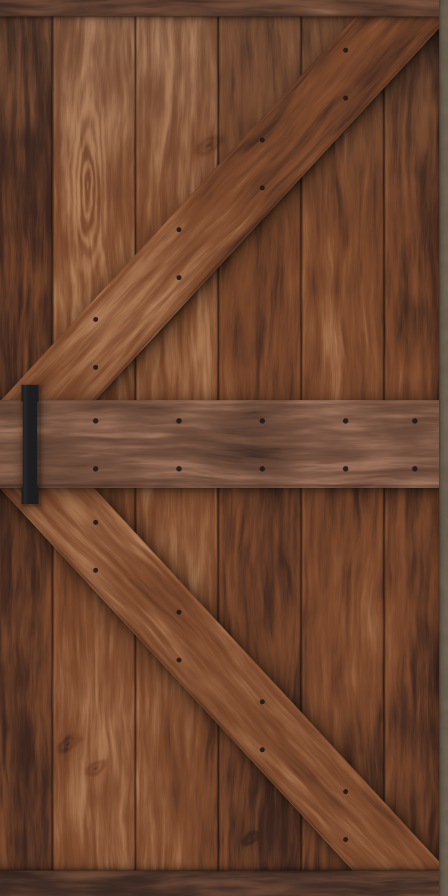
Reproduce this texture procedurally as a Shadertoy shader.

```glsl
float hash(vec2 p) {
    vec3 h = fract(vec3(p.xyx) * 0.1031);
    h += dot(h, h.yzx + 33.33);
    return fract((h.x + h.y) * h.z);
}

float noise(vec2 p) {
    vec2 i = floor(p), f = fract(p);
    f = f * f * (3.0 - 2.0 * f);
    return mix(mix(hash(i), hash(i + vec2(1, 0)), f.x),
               mix(hash(i + vec2(0, 1)), hash(i + 1.0), f.x), f.y);
}

float fbm(vec2 p) {
    float sum = 0.0, gain = 0.533;
    for (int i = 0; i < 4; i++) {
        sum += gain * noise(p);
        p = p * 2.03 + 11.7;
        gain *= 0.5;
    }
    return sum;
}

float box(vec2 p, vec2 halfSize) {
    vec2 d = abs(p) - halfSize;
    return length(max(d, 0.0)) + min(max(d.x, d.y), 0.0);
}

float cover(float d) {
    return clamp(0.5 - d * iResolution.x, 0.0, 1.0);
}

float falloff(float d, float width) {
    return exp(-max(d, 0.0) / width);
}

float spot(vec2 p, vec2 centre, vec2 size) {
    vec2 d = (p - centre) / size;
    return exp(-dot(d, d));
}

// Stained timber: q.x runs across the grain, q.y along it
vec3 wood(vec2 q, float seed, float tone) {
    vec2 s = q + seed * vec2(7.3, 3.1) + 20.0;
    float wobble = fbm(s * vec2(9.0, 3.0));
    float fibre = fbm(vec2(s.x * 100.0 + wobble * 4.0, s.y * 9.0));
    float streak = fbm(vec2(s.x * 28.0 + wobble * 3.0, s.y * 2.0));
    float blotch = fbm(s * vec2(11.0, 7.0));
    float v = tone + 0.5 * (fibre - 0.5) + 0.36 * (streak - 0.5) + 0.36 * (blotch - 0.5);
    vec3 stain = mix(vec3(0.235, 0.145, 0.115), vec3(0.475, 0.28, 0.17), smoothstep(0.0, 0.54, v));
    return mix(stain, vec3(0.68, 0.485, 0.34), smoothstep(0.46, 0.98, v));
}

void mainImage(out vec4 fragColor, in vec2 fragCoord) {
    vec2 p = fragCoord / iResolution.xy * vec2(1.0, 2.0);
    float upper = step(1.007, p.y);
    float m = abs(p.y - 1.007);

    // Vertical planks, each with its own tone above and below the rail
    float slot = (p.x - 0.117) / 0.185;
    int plank = int(clamp(floor(slot) + 1.0, 0.0, 5.0));
    float high[6] = float[](0.21, 0.66, 0.58, 0.43, 0.46, 0.34);
    float low[6] = float[](0.23, 0.55, 0.55, 0.32, 0.40, 0.36);
    float tone = mix(low[plank], high[plank], upper);

    // Worn light patches and dark stains
    tone += 0.14 * spot(p, vec2(0.36, 1.85), vec2(0.10, 0.16));
    tone += 0.10 * spot(p, vec2(0.20, 1.85), vec2(0.06, 0.20));
    tone += 0.14 * spot(p, vec2(0.45, 1.19), vec2(0.05, 0.12));
    tone += 0.10 * spot(p, vec2(0.77, 1.30), vec2(0.08, 0.20));
    tone += 0.12 * spot(p, vec2(0.43, 0.75), vec2(0.06, 0.16));
    tone += 0.10 * spot(p, vec2(0.22, 0.32), vec2(0.08, 0.16));
    tone -= 0.12 * spot(p, vec2(0.56, 0.72), vec2(0.09, 0.18));
    tone -= 0.10 * spot(p, vec2(0.56, 0.16), vec2(0.09, 0.12));

    // Oval growth rings on the second plank
    vec2 oval = (p - vec2(0.195, 1.58)) / vec2(0.021, 0.13);
    float ring = length(oval) + 0.7 * fbm(p * vec2(30.0, 12.0));
    if (plank == 1) tone += 0.17 * sin(ring * 11.0) * exp(-0.35 * dot(oval, oval));

    // Knots
    vec3 knots[4] = vec3[](vec3(0.464, 1.674, 0.016), vec3(0.153, 0.339, 0.014),
                           vec3(0.214, 0.285, 0.012), vec3(0.56, 0.13, 0.011));
    for (int i = 0; i < 4; i++) {
        vec2 k = (p - knots[i].xy) / knots[i].z;
        k.y -= 0.4 * k.x;
        float r = length(k * vec2(0.65, 1.0)) + 0.5 * noise(p * 60.0);
        tone -= (0.35 + 0.15 * cos(r * 5.0)) * exp(-0.6 * r * r);
    }
    vec3 col = wood(p, float(plank) + 9.0 * upper, tone);
    col = mix(col, vec3(dot(col, vec3(0.4, 0.4, 0.2))) * vec3(1.22, 0.97, 0.8),
              0.35 * smoothstep(1.4, 2.0, p.y));

    // Seams between planks
    float seam = (fract(slot + 0.5) - 0.5) * 0.185;
    col *= 1.0 - 0.5 * exp(-pow(seam / 0.0028, 2.0));
    col *= 1.0 + 0.08 * exp(-pow((seam - 0.006) / 0.003, 2.0));
    col *= 1.0 - 0.3 * falloff(0.98 - p.x, 0.010);

    // Mirrored diagonal braces and their shadows
    vec2 f = vec2(p.x, m) - vec2(0.2135, 0.214);
    vec2 dir = normalize(vec2(1.0, 1.083));
    float across = dot(f, vec2(-dir.y, dir.x));
    float along = dot(f, dir);
    float brace = abs(across) - 0.0775;
    float depth = across < 0.0 ? mix(0.45, 0.62, upper) : mix(0.45, 0.15, upper);
    col *= 1.0 - depth * falloff(brace, 0.02);
    float worn = mix(0.57, 0.63 - 0.22 * smoothstep(0.0, 0.85, along), upper);
    vec3 beam = wood(vec2(across, along), 21.0 + 6.0 * upper, worn);
    float rim = exp(-pow((brace + 0.004) / 0.003, 2.0));
    beam *= 1.0 + rim * (across * (upper - 0.5) > 0.0 ? 0.1 : -0.2);
    col = mix(col, beam, cover(brace));

    // Brace nails
    float n = clamp(round((p.x - 0.2135) / 0.186), 0.0, 3.0);
    vec2 nail = vec2(p.x - 0.2135 - 0.186 * n, abs(m - 0.2265 - 0.2003 * n) - 0.0535);
    col = mix(col, vec3(0.13, 0.085, 0.07), 0.9 * cover(length(nail) - 0.0055));

    // Middle rail, greyer and grained sideways
    float rail = abs(p.y - 1.009) - 0.098;
    col *= 1.0 - mix(0.5, 0.25, upper) * falloff(rail, 0.016);
    float wear = 0.58 + 0.13 * spot(p, vec2(0.30, 1.0), vec2(0.14, 0.07));
    wear += 0.08 * spot(p, vec2(0.82, 1.02), vec2(0.13, 0.06)) - 0.13 * spot(p, vec2(0.59, 1.0), vec2(0.08, 0.08));
    vec3 board = wood(p.yx, 40.0, wear);
    board = mix(board, vec3(dot(board, vec3(0.333))) * vec3(1.27, 0.95, 0.82), 0.65);
    board *= 1.0 + exp(-pow((rail + 0.005) / 0.003, 2.0)) * mix(-0.2, 0.12, upper);
    col = mix(col, board, cover(rail));
    n = clamp(round((p.x - 0.2135) / 0.186), 0.0, 4.0);
    nail = vec2(p.x - min(0.2135 + 0.186 * n, 0.926), m - 0.0535);
    col = mix(col, vec3(0.13, 0.09, 0.08), 0.9 * cover(length(nail) - 0.006));

    // Top and bottom rails
    float ends = max(0.057 - p.y, p.y - 1.963);
    col *= 1.0 - 0.5 * falloff(-ends, 0.008);
    vec3 cap = wood(p.yx, 55.0 + upper, mix(0.24, 0.38, upper));
    cap = mix(cap, vec3(dot(cap, vec3(0.333))) * vec3(1.25, 0.96, 0.84), 0.5);
    col = mix(col, cap * (1.0 - 0.3 * falloff(ends, 0.004)), cover(-ends));

    // Wall beside the door
    vec3 wall = vec3(0.42, 0.37, 0.31) * (0.92 + 0.16 * fbm(p * 40.0));
    wall *= 1.0 - 0.4 * falloff(p.x - 0.98, 0.005);
    col = mix(col, wall, cover(0.98 - p.x));

    // Black pull handle
    vec2 h = p - vec2(0.067, 1.008);
    col *= 1.0 - 0.35 * falloff(box(h - vec2(0.004, -0.004), vec2(0.019, 0.132)), 0.007);
    float handle = box(h, vec2(0.019 - 0.003 * step(abs(h.y), 0.095), 0.133));
    vec3 metal = vec3(0.115, 0.115, 0.12) + 0.04 * exp(-pow((h.x + 0.011) / 0.004, 2.0));
    col = mix(col, metal, cover(handle));

    fragColor = vec4(col, 1.0);
}
```
